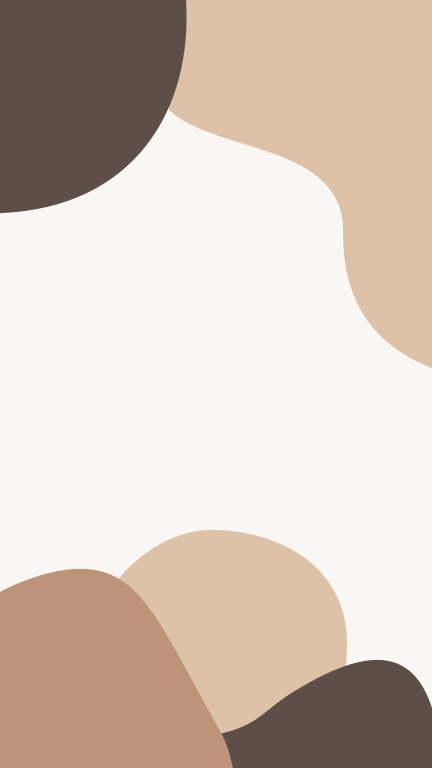
A Shadertoy shader for this background:

```glsl
// Flat organic blobs in earth tones around an empty cream centre.
// Each blob is a closed chain of cubic curves on a 9 x 16 grid: curves are cut
// into short segments that give an edge distance and an even-odd inside test.

#define GRID  vec2(9.0, 16.0)
#define STEPS 32
#define CREAM vec3(0.972, 0.969, 0.953)
#define SAND  vec3(0.866, 0.759, 0.655)
#define CLAY  vec3(0.741, 0.576, 0.475)
#define UMBER vec3(0.363, 0.310, 0.278)

struct Blob {
    float nearestSq;  // squared distance to the outline
    bool inside;
};

Blob emptyBlob() {
    return Blob(1e6, false);
}

// Add one outline segment: update the distance and toggle on ray crossings.
void addSegment(inout Blob blob, vec2 p, vec2 a, vec2 b) {
    vec2 ap = p - a, ab = b - a;
    vec2 away = ap - ab * clamp(dot(ap, ab) / max(dot(ab, ab), 1e-8), 0.0, 1.0);
    blob.nearestSq = min(blob.nearestSq, dot(away, away));
    if ((a.y > p.y) != (b.y > p.y) && ap.x < ab.x * ap.y / ab.y) {
        blob.inside = !blob.inside;
    }
}

vec2 cubic(vec2 a, vec2 b, vec2 c, vec2 d, float t) {
    float s = 1.0 - t;
    return s * s * s * a + 3.0 * s * s * t * b + 3.0 * s * t * t * c + t * t * t * d;
}

// Add a cubic curve from start to end, and return its end for chaining.
vec2 addCurve(inout Blob blob, vec2 p, vec2 start, vec2 c1, vec2 c2, vec2 end) {
    vec2 previous = start;
    for (int i = 1; i <= STEPS; i++) {
        vec2 next = cubic(start, c1, c2, end, float(i) / float(STEPS));
        addSegment(blob, p, previous, next);
        previous = next;
    }
    return end;
}

// Lay a blob over the colour with an edge one pixel wide.
void paint(inout vec3 color, Blob blob, vec3 tint, float pixel) {
    float signedDist = sqrt(blob.nearestSq) * (blob.inside ? -1.0 : 1.0);
    color = mix(color, tint, clamp(0.5 - signedDist / pixel, 0.0, 1.0));
}

void mainImage(out vec4 fragColor, in vec2 fragCoord) {
    vec2 p = fragCoord / iResolution.xy * GRID;
    float pixel = GRID.x / iResolution.x;
    vec3 color = CREAM;
    Blob blob;
    vec2 start, pen;

    // Sand wave, upper right; its last curve closes off the canvas
    blob = emptyBlob();
    start = vec2(3.52, 13.71);
    pen = addCurve(blob, p, start, vec2(4.5, 12.79), vec2(7.15, 13.04), vec2(7.15, 11.17));
    pen = addCurve(blob, p, pen, vec2(7.13, 9.71), vec2(7.79, 8.81), vec2(9.0, 8.33));
    addCurve(blob, p, pen, vec2(25.0, 9.75), vec2(1.25, 28.5), start);
    paint(color, blob, SAND, pixel);

    // Umber disc, upper left
    blob = emptyBlob();
    start = vec2(3.875, 16.0);
    pen = addCurve(blob, p, start, vec2(4.02, 13.75), vec2(2.83, 11.67), vec2(0.0, 11.56));
    addCurve(blob, p, pen, vec2(-8.3, 11.4), vec2(3.54, 24.3), start);
    paint(color, blob, UMBER, pixel);

    // Sand dome, lower middle
    blob = emptyBlob();
    start = vec2(2.48, 3.96);
    pen = addCurve(blob, p, start, vec2(3.02, 4.58), vec2(3.71, 4.96), vec2(4.42, 4.96));
    pen = addCurve(blob, p, pen, vec2(5.63, 4.96), vec2(7.23, 4.33), vec2(7.23, 2.58));
    addCurve(blob, p, pen, vec2(7.23, -1.29), vec2(2.08, 0.17), start);
    paint(color, blob, SAND, pixel);

    // Umber hill, lower right
    blob = emptyBlob();
    start = vec2(4.27, 0.65);
    pen = addCurve(blob, p, start, vec2(5.46, 0.85), vec2(5.38, 1.17), vec2(6.25, 1.67));
    pen = addCurve(blob, p, pen, vec2(7.58, 2.46), vec2(8.58, 2.56), vec2(9.0, 1.25));
    addCurve(blob, p, pen, vec2(10.0, -2.75), vec2(4.38, -2.75), start);
    paint(color, blob, UMBER, pixel);

    // Clay hill, lower left
    blob = emptyBlob();
    start = vec2(0.0, 3.67);
    pen = addCurve(blob, p, start, vec2(0.52, 3.94), vec2(1.15, 4.15), vec2(1.67, 4.15));
    pen = addCurve(blob, p, pen, vec2(2.96, 4.15), vec2(3.33, 2.98), vec2(4.63, 0.69));
    pen = addCurve(blob, p, pen, vec2(4.83, 0.27), vec2(4.85, -0.04), vec2(4.92, -0.35));
    addCurve(blob, p, pen, vec2(4.2, -6.9), vec2(-6.25, 1.4), start);
    paint(color, blob, CLAY, pixel);

    fragColor = vec4(color, 1.0);
}
```
